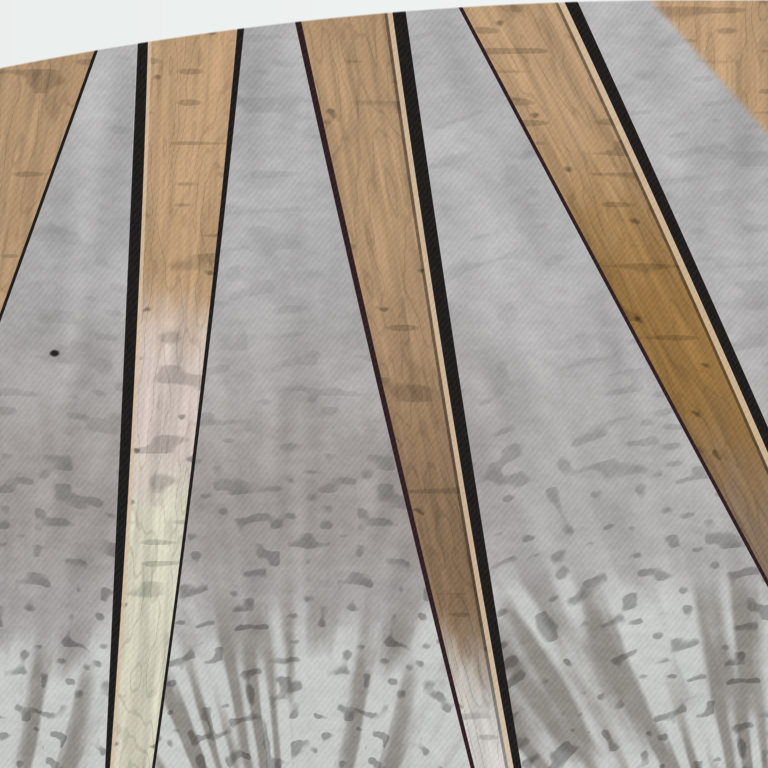
Write a Shadertoy shader that draws this texture.

```glsl
// Tapered oak planks with dark seams fanning over weathered grey boards under a pale curved rim.

const vec3 TAN = vec3(0.70, 0.58, 0.45);
const vec3 SEAM = vec3(0.13, 0.12, 0.12);
const vec3 BEVEL = vec3(0.83, 0.74, 0.63);

float hash(vec2 p) {
    vec3 q = fract(p.xyx * 0.1031);
    q += dot(q, q.yzx + 33.33);
    return fract((q.x + q.y) * q.z);
}

float noise(vec2 p) {
    vec2 i = floor(p), f = fract(p);
    f = f * f * (3.0 - 2.0 * f);
    return mix(mix(hash(i), hash(i + vec2(1, 0)), f.x),
               mix(hash(i + vec2(0, 1)), hash(i + vec2(1, 1)), f.x), f.y);
}

float fbm(vec2 p) {
    float sum = 0.0, amp = 0.5;
    for (int i = 0; i < 4; i++) {
        sum += amp * noise(p);
        p = p * 2.03 + 17.0;
        amp *= 0.5;
    }
    return sum / 0.9375;
}

// Parabola through x positions given at the top, middle and bottom
float edge(vec3 e, float v) {
    return mix(e.x, e.z, v) + (e.y - 0.5 * (e.x + e.z)) * 4.0 * v * (1.0 - v);
}

float band(float x, float left, float right, float soft) {
    return smoothstep(left - soft, left + soft, x) * (1.0 - smoothstep(right - soft, right + soft, x));
}

// Fibres, arched growth rings, knots and cross cracks; x runs across the plank
vec3 wood(vec3 tint, vec2 q, float seed) {
    q += vec2(seed * 7.0, seed * 3.0);
    float fibre = fbm(q * vec2(130.0, 9.0)) - 0.5;
    float warp = fbm(q * vec2(16.0, 4.0));
    float rings = smoothstep(0.7, 1.0, sin(warp * 65.0 + q.x * 50.0));
    vec2 cell = floor(q * 16.0);
    vec2 spot = fract(q * 16.0) - 0.3 - 0.4 * vec2(hash(cell), hash(cell + 31.0));
    spot += 0.12 * (vec2(noise(q * 90.0), noise(q * 90.0 + 9.0)) - 0.5);
    float knot = step(0.72, hash(cell + 5.0)) * (1.0 - smoothstep(0.03, 0.13, length(spot * vec2(1.0, 1.5))));
    float crack = smoothstep(0.79, 0.90, noise(q * vec2(18.0, 75.0)));
    float shade = 1.0 + 0.26 * fibre + 0.22 * (warp - 0.5) - 0.07 * rings;
    return tint * shade * (1.0 - 0.28 * knot - 0.14 * crack);
}

// Plank between inner edges, with seams out to the outer edges
vec3 plank(vec3 col, vec2 p, vec3 outerL, vec3 innerL, vec3 innerR, vec3 outerR,
           vec3 tint, vec2 bevel, float seed, float aa) {
    float l = edge(innerL, p.y), r = edge(innerR, p.y);
    vec3 body = wood(tint, vec2(p.x - 0.5 * (l + r), p.y), seed);
    body = mix(body, BEVEL, 0.85 * band(p.x, l, l + bevel.x, aa) * step(0.001, bevel.x));
    body = mix(body, BEVEL, 0.85 * band(p.x, r - bevel.y, r, aa) * step(0.001, bevel.y));
    body *= 1.0 - 0.35 * band(p.x, r - bevel.y - 0.004, r - bevel.y, aa) * step(0.001, bevel.y);
    vec3 strip = SEAM + vec3(0.06, 0.01, 0.02) * step(p.x, l) * step(bevel.x, 0.001);
    col = mix(col, strip, band(p.x, edge(outerL, p.y), edge(outerR, p.y), aa));
    return mix(col, body, band(p.x, l, r, aa));
}

// Grey boards; fan holds the ray centre and the height where saw marks begin
vec3 greyBoard(vec2 p, vec3 fan) {
    vec2 d = p - fan.xy;
    vec2 polar = vec2(atan(d.x, -d.y), length(d));
    float streak = noise(polar * vec2(38.0, 5.0));
    float blotch = fbm(polar * vec2(24.0, 13.0) + 4.0);
    float fine = fbm(p * vec2(45.0, 100.0));
    float crack = smoothstep(0.70, 0.88, noise(polar * vec2(30.0, 85.0) + 0.8 * blotch));
    vec3 base = vec3(0.69, 0.685, 0.685) + 0.11 * (blotch - 0.5) + 0.07 * (streak - 0.5);
    float dusk = band(p.y, 0.48, 0.80, 0.14) * (1.0 - 0.75 * smoothstep(0.55, 0.7, p.x));
    base -= vec3(0.07, 0.085, 0.095) * dusk;
    float ray = smoothstep(0.24, 0.70, streak + 0.45 * (blotch - 0.5));
    vec3 rays = mix(vec3(0.54, 0.525, 0.50), vec3(0.79, 0.80, 0.79), ray);
    float lower = smoothstep(fan.z - 0.03, fan.z + 0.05, p.y + 0.05 * (blotch - 0.5));
    vec3 col = mix(base, rays, lower * 0.85);
    col += 0.06 * (fine - 0.5);
    return col * (1.0 - crack * mix(0.05, 0.25, smoothstep(0.4, 0.9, p.y)));
}

void mainImage(out vec4 fragColor, in vec2 fragCoord) {
    vec2 p = fragCoord / iResolution.xy;
    p.y = 1.0 - p.y; // measured downward from the top
    float aa = 0.9 / iResolution.y;
    float v = p.y + 0.10 * (fbm(p * vec2(45.0, 14.0)) - 0.5);

    // Grey ground, one ray fan per gap
    vec3 fan = p.x < mix(0.18, 0.14, p.y) ? vec3(-0.03, 1.35, 0.82)
             : p.x < mix(0.38, 0.615, p.y) ? vec3(0.39, 1.35, 0.79) : vec3(1.03, 1.42, 0.75);
    vec3 col = greyBoard(p, fan);
    col *= 1.0 - 0.75 * (1.0 - smoothstep(0.002, 0.006, length((p - vec2(0.071, 0.46)) * vec2(0.7, 1.0))));

    // Plank tints change along their length
    vec3 washed = mix(vec3(0.79, 0.74, 0.71), vec3(0.83, 0.82, 0.74), smoothstep(0.58, 0.68, v));
    vec3 tintB = mix(TAN, washed, smoothstep(0.34, 0.50, v));
    vec3 tintC = mix(TAN * 0.98, vec3(0.55, 0.45, 0.35), smoothstep(0.25, 0.68, v));
    tintC = mix(tintC, vec3(0.84, 0.83, 0.81), smoothstep(0.79, 0.93, v));
    vec3 tintD = mix(TAN, vec3(0.55, 0.42, 0.25), smoothstep(0.12, 0.42, v));
    tintD = mix(tintD, vec3(0.52, 0.44, 0.36), smoothstep(0.50, 0.70, v));

    // Planks from left to right
    col = plank(col, p, vec3(-1), vec3(-1), vec3(0.147, -0.033, -0.213), vec3(0.151, -0.029, -0.209),
                TAN, vec2(0), 1.0, aa);
    col = plank(col, p, vec3(0.182, 0.160, 0.137), vec3(0.194, 0.1745, 0.143),
                vec3(0.3125, 0.262, 0.198), vec3(0.3215, 0.2665, 0.2015), tintB, vec2(0.005, 0), 2.0, aa);
    col = plank(col, p, vec3(0.378, 0.491, 0.613), vec3(0.386, 0.498, 0.618),
                vec3(0.509, 0.583, 0.669), vec3(0.526, 0.599, 0.679), tintC, vec2(0, 0.007), 3.0, aa);
    col = plank(col, p, vec3(0.592, 0.858, 1.127), vec3(0.597, 0.863, 1.132),
                vec3(0.734, 0.961, 1.174), vec3(0.751, 0.975, 1.191), tintD, vec2(0, 0.009), 4.0, aa);
    float corner = smoothstep(-0.008, 0.012, p.x - 0.846 - 0.874 * p.y);
    col = mix(col, wood(TAN * 1.02, p, 5.0), corner);

    // Fine diagonal weave, then the pale rim
    col += 0.012 * sin(820.0 * (p.x + 0.8 * p.y)) + 0.025 * (noise(p * 300.0) - 0.5);
    float rim = 0.0885 * pow(max(1.0 - p.x / 0.885, 0.0), 2.0);
    vec3 paper = vec3(0.92, 0.935, 0.93) + 0.02 * p.x;
    col = mix(paper, col, smoothstep(rim - aa, rim + 2.0 * aa, p.y));
    fragColor = vec4(clamp(col, 0.0, 1.0), 1.0);
}
```
